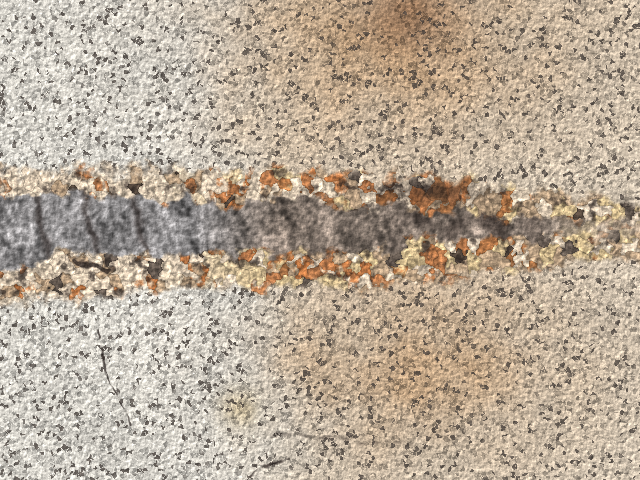
This texture is drawn by a Shadertoy shader. Its source:

```glsl
// Weathered granite crossed by a horizontal quartz vein with a rusty, crumbly rim.
// Gradient noise gives stains and grit, cells give grains and crystals,
// and ramps along x shape the borders of the vein.

const vec3 PALE = vec3(0.86, 0.845, 0.81);
const vec3 BEIGE = vec3(0.83, 0.775, 0.70);
const vec3 TAN = vec3(0.76, 0.64, 0.51);
const vec3 BROWN = vec3(0.50, 0.33, 0.21);
const vec3 MICA = vec3(0.30, 0.27, 0.25);
const vec3 CREAM = vec3(0.84, 0.77, 0.68);
const vec3 OCHRE = vec3(0.78, 0.68, 0.48);
const vec3 RUST = vec3(0.76, 0.45, 0.24);
const vec3 BLUE_QUARTZ = vec3(0.56, 0.55, 0.55);
const vec3 SMOKY_QUARTZ = vec3(0.51, 0.46, 0.42);
const vec3 SHADOW = vec3(0.17, 0.14, 0.13);
const float GRAIN_SCALE = 120.0;
const float CRYSTAL_SCALE = 40.0;
const float RELIEF = 0.3;

vec2 hash2(vec2 p) {
  vec3 q = fract(p.xyx * vec3(0.1031, 0.1030, 0.0973));
  q += dot(q, q.yzx + 33.33);
  return fract((q.xx + q.yz) * q.zy);
}

float corner(vec2 cell, vec2 offset) {
  float a = 6.2832 * hash2(cell).x;
  return dot(vec2(cos(a), sin(a)), offset);
}

float noise(vec2 p) {
  vec2 i = floor(p), f = fract(p), e = vec2(1, 0);
  vec2 u = f * f * (3.0 - 2.0 * f);
  float low = mix(corner(i, f), corner(i + e, f - e), u.x);
  float high = mix(corner(i + e.yx, f - e.yx), corner(i + 1.0, f - 1.0), u.x);
  return 1.4 * mix(low, high, u.y);
}

vec2 noise2(vec2 p) { return vec2(noise(p), noise(p + 80.0)); }

float fbm(vec2 p) {
  float sum = 0.0, amp = 0.55;
  for (int i = 0; i < 4; i++) {
    sum += amp * noise(p);
    p = mat2(1.6, 1.2, -1.2, 1.6) * p + 7.3;
    amp *= 0.55;
  }
  return sum;
}

// x: gap between the two nearest seeds, yz: random pair of the cell
vec3 cells(vec2 p) {
  vec2 base = floor(p), id = base;
  float d1 = 9.0, d2 = 9.0;
  for (int k = 0; k < 9; k++) {
    vec2 c = base + vec2(k % 3 - 1, k / 3 - 1);
    float d = length(c + hash2(c) - p);
    if (d < d1) { d2 = d1; d1 = d; id = c; }
    else d2 = min(d2, d);
  }
  return vec3(d2 - d1, hash2(id + 57.0));
}

float ramp(float a, float b, float x) { return smoothstep(a, b, x); }

float band(float y, float low, float high, float soft) {
  return ramp(low - soft, low + soft, y) * (1.0 - ramp(high - soft, high + soft, y));
}

float blob(vec2 p, vec2 center, vec2 radius) {
  vec2 d = (p - center) / radius;
  return exp(-dot(d, d));
}

float crack(vec2 p, vec2 a, vec2 b, float width) {
  vec2 d = b - a;
  float t = clamp(dot(p - a, d) / dot(d, d), 0.0, 1.0);
  return 1.0 - ramp(0.3 * width, 1.6 * width, length(p - a - d * t));
}

vec3 rockColor(vec2 p, vec2 w, float cloud) {
  vec3 col = mix(PALE, BEIGE, ramp(0.38, 0.68, w.x + 0.15 * cloud + 0.12 * (p.y - 0.5)));
  float stain = blob(w, vec2(0.83, 0.92), vec2(0.37, 0.22)) + blob(w, vec2(0.88, 0.24), vec2(0.3, 0.19));
  col = mix(col, TAN, clamp(stain * (0.85 + 0.9 * cloud), 0.0, 0.95));
  col = mix(col, BROWN, 0.55 * blob(w, vec2(0.85, 0.97), vec2(0.1, 0.08)));
  col = mix(col, OCHRE, 0.5 * blob(w, vec2(0.5, 0.15), vec2(0.04)));
  // Mineral grains: pale feldspar, grey quartz, dark mica
  vec3 grain = cells(p * GRAIN_SCALE + 0.6 * noise2(p * 140.0));
  float body = ramp(0.0, 0.25, grain.x);
  float kind = grain.y + 0.08 * noise(p * 22.0);
  col *= 0.92 + 0.16 * grain.z;
  col *= 1.0 - 0.24 * body * ramp(0.62, 0.72, kind);
  col = mix(col, MICA, 0.72 * body * ramp(0.86, 0.92, kind));
  float cracks = crack(w, vec2(0.2, 0.33), vec2(0.225, 0.22), 0.0025)
    + crack(w, vec2(0.225, 0.22), vec2(0.27, 0.115), 0.002)
    + crack(w, vec2(0.52, 0.01), vec2(0.6, 0.045), 0.003)
    + 0.5 * crack(w, vec2(0.57, 0.095), vec2(0.86, 0.075), 0.004);
  return mix(col, SHADOW, 0.75 * min(cracks, 1.0) * ramp(-0.4, 0.2, noise(p * 45.0)));
}

vec3 rimColor(vec2 p, vec2 w, float cloud) {
  vec3 crystal = cells(w * CRYSTAL_SCALE + 0.5 * noise2(p * 65.0));
  float rusty = 0.1 + 0.27 * band(p.x, 0.42, 1.08, 0.08) + 0.15 * cloud;
  vec3 col = mix(CREAM, OCHRE, 0.7 * step(0.7, crystal.z) * ramp(0.3, 0.6, p.x));
  col = mix(col, TAN * 0.85, 0.8 * step(crystal.z, 0.3));
  float iron = ramp(0.0, 0.12, rusty - crystal.y + 0.25 * fbm(p * 40.0));
  col = mix(col, mix(RUST, BROWN, 0.7 * crystal.z), 0.85 * iron);
  col = mix(col, SHADOW, 0.7 * step(0.95, crystal.y));
  col *= 0.82 + 0.26 * ramp(0.0, 0.3, crystal.x);
  col *= 1.0 + 0.35 * noise(p * 95.0);
  float dark = 0.65 * ramp(0.12, 0.45, fbm(p * 32.0 + 31.0))
    + 0.6 * blob(w, vec2(0.9, 0.6), vec2(0.1, 0.022))
    + crack(w, vec2(0.155, 0.46), vec2(0.225, 0.435), 0.004);
  return mix(col, SHADOW, min(dark, 0.8));
}

vec3 coreColor(vec2 p, vec2 w) {
  vec3 col = mix(BLUE_QUARTZ, SMOKY_QUARTZ, ramp(0.38, 0.6, w.x));
  col = mix(col, CREAM, 0.5 * ramp(1.13, 1.22, w.x));
  vec2 slanted = vec2(w.x + 0.3 * w.y, w.y - 0.4 * w.x);
  col *= 1.0 + 0.75 * fbm(slanted * vec2(28, 13)) + 0.4 * noise(p * 80.0);
  float dark = 0.6 * band(w.x, 0.84, 1.12, 0.05) * ramp(-0.35, 0.3, noise(w * 15.0));
  for (int i = 0; i < 3; i++) {
    float x = w.x + 0.25 * (w.y - 0.52) - 0.09 - 0.102 * float(i);
    dark += 0.6 * exp(-x * x / 0.00006);
  }
  return mix(col, SHADOW, min(dark, 0.7));
}

void mainImage(out vec4 fragColor, in vec2 fragCoord) {
  vec2 p = fragCoord / iResolution.y;
  float cloud = fbm(p * 5.0 + 3.0), x = p.x;
  vec2 w = p + 0.014 * vec2(fbm(p * 19.0), fbm(p * 19.0 + 40.0));
  float edge = w.y + 0.035 * fbm(p * 22.0 + 20.0);
  // Borders of the rim and of the quartz inside it
  float rimTop = 0.645 - 0.02 * ramp(0.6, 1.0, x) - 0.045 * ramp(0.95, 1.35, x);
  float rimLow = 0.368 + 0.033 * ramp(0.0, 0.4, x) + 0.06 * ramp(0.75, 1.3, x);
  float coreTop = 0.595 - 0.025 * ramp(0.1, 0.5, x) + 0.022 * band(x, 0.55, 0.68, 0.06) - 0.028 * ramp(0.85, 1.1, x);
  float coreLow = 0.438 + 0.035 * ramp(0.0, 0.15, x) + 0.03 * ramp(0.77, 0.88, x);
  float rim = band(edge, rimLow, rimTop, 0.012);
  float core = band(edge, coreLow, coreTop, 0.007) * (1.0 - 0.35 * ramp(1.1, 1.25, x));
  vec3 col = mix(rockColor(p, w, cloud), rimColor(p, w, cloud), rim);
  col = mix(col, coreColor(p, w), core);
  // Grit lit from the upper left
  vec2 g = p * GRAIN_SCALE;
  float grit = fbm(g), slope = grit - fbm(g + vec2(-0.3, 0.35));
  col *= 1.0 + RELIEF * slope + 0.14 * grit + 0.07 * cloud;
  fragColor = vec4(clamp(col, 0.0, 1.0), 1.0);
}
```
